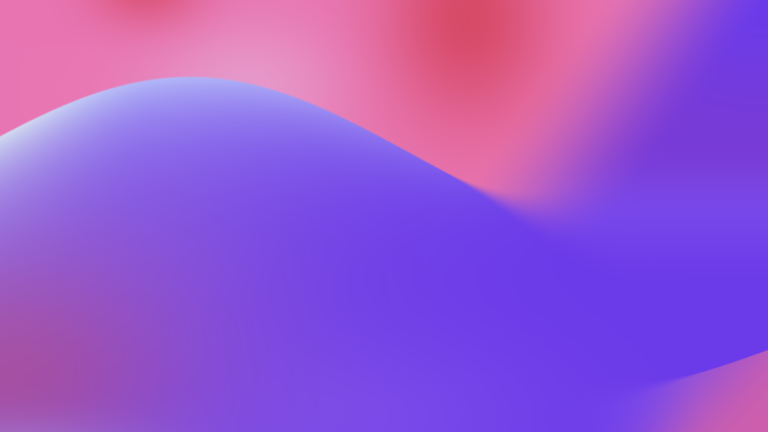
A Shadertoy shader for this background:

```glsl
const vec3 PINK = vec3(0.91, 0.46, 0.70);
const vec3 PALE_PINK = vec3(0.90, 0.64, 0.82);
const vec3 RED = vec3(0.84, 0.28, 0.39);
const vec3 VIOLET = vec3(0.47, 0.23, 0.84);
const vec3 LILAC = vec3(0.49, 0.30, 0.92);
const vec3 INDIGO = vec3(0.42, 0.23, 0.915);
const vec3 ORCHID = vec3(0.53, 0.32, 0.85);
const vec3 MAUVE = vec3(0.67, 0.30, 0.59);
const vec3 RIM_BLUE = vec3(0.70, 0.72, 0.97);
const vec3 RIM_WHITE = vec3(0.82, 0.86, 0.94);
const vec3 CORNER_PINK = vec3(0.80, 0.37, 0.68);

const float RIDGE_LEVEL = 0.642;
const float RIDGE_HEIGHT = 0.18;
const float RIDGE_FREQ = 5.4;
const float RIDGE_PEAK_X = 0.247;
const float HALF_TURN = 3.14159;

// Elliptical Gaussian falloff
float glow(vec2 p, vec2 center, vec2 radius) {
    vec2 d = (p - center) / radius;
    return exp(-dot(d, d));
}

// Cosine hill that levels out after its first trough
float ridge(float x) {
    float phase = min(RIDGE_FREQ * (x - RIDGE_PEAK_X), HALF_TURN);
    return RIDGE_LEVEL + RIDGE_HEIGHT * cos(phase);
}

vec3 skyColor(vec2 p) {
    vec3 col = PINK;
    col = mix(col, PALE_PINK, 0.75 * glow(p, vec2(0.32, 0.80), vec2(0.13, 0.15)));
    col = mix(col, RED, 0.75 * glow(p, vec2(0.19, 1.04), vec2(0.075, 0.10)));
    col = mix(col, RED, 0.95 * glow(p, vec2(0.61, 0.96), vec2(0.11, 0.25)));

    // Slanted passage into violet, bluer in the corner and along the base
    float slant = smoothstep(0.37, 0.61, p.x - 0.4 * p.y);
    vec3 violet = mix(VIOLET, INDIGO, glow(p, vec2(1.0, 1.0), vec2(0.16, 0.20)));
    violet = mix(violet, LILAC, 1.0 - smoothstep(0.46, 0.68, p.y));
    return mix(col, violet, slant);
}

vec3 hillColor(vec2 p, float depth) {
    vec3 col = INDIGO;
    col = mix(col, LILAC, 0.8 * glow(p, vec2(0.45, 0.03), vec2(0.25, 0.20)));
    col = mix(col, ORCHID, 0.9 * glow(p, vec2(0.10, 0.30), vec2(0.32, 0.45)));
    col = mix(col, MAUVE, 0.85 * glow(p, vec2(0.0, 0.13), vec2(0.21, 0.28)));
    col = mix(col, RIM_BLUE, 0.35 * glow(p, vec2(0.0, -0.05), vec2(0.20, 0.08)));

    // Pale light along the crest
    float reach = mix(0.15, 0.06, smoothstep(0.2, 0.7, p.x));
    float strength = 1.0 - smoothstep(0.2, 0.75, p.x);
    vec3 rim = mix(RIM_WHITE, RIM_BLUE, smoothstep(0.0, 0.2, p.x));
    return mix(col, rim, strength * exp(-max(depth, 0.0) / reach));
}

void mainImage(out vec4 fragColor, in vec2 fragCoord) {
    vec2 p = fragCoord / iResolution.xy;
    float pixel = 1.0 / iResolution.y;

    // Hill over sky, its edge dissolving to the right
    float depth = ridge(p.x) - p.y;
    float softness = pixel + mix(0.001, 0.14, smoothstep(0.58, 0.85, p.x));
    float hill = smoothstep(-softness, softness, depth);
    vec3 col = mix(skyColor(p), hillColor(p, depth), hill);

    // Lower right fold, crisp at the border and fading inward
    float u = 1.0 - p.x;
    float fold = 0.19 - 0.66 * u + 0.7 * u * u;
    float foldSoftness = pixel + 0.06 * smoothstep(0.08, 0.28, u);
    float foldMask = smoothstep(-foldSoftness, foldSoftness, fold - p.y);
    float foldFade = smoothstep(0.72, 0.92, p.x);
    float warmth = smoothstep(0.78, 1.0, p.x - 0.5 * (p.y - 0.05));
    vec3 foldColor = mix(LILAC, CORNER_PINK, warmth);
    col = mix(col, foldColor, foldMask * foldFade);

    fragColor = vec4(col, 1.0);
}
```
